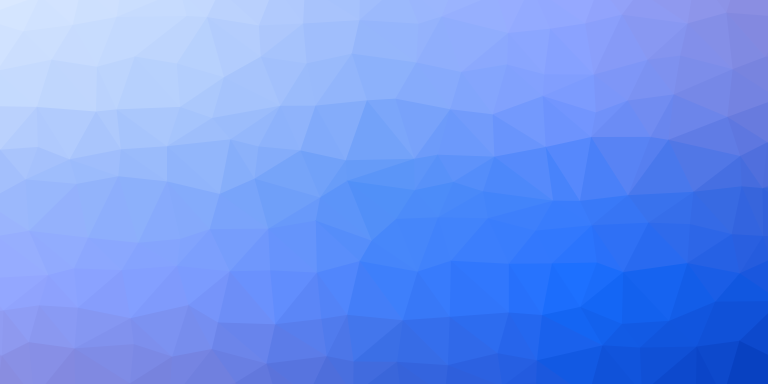
Reproduce this background procedurally as a WebGL 2 fragment shader.

```glsl
#version 300 es
precision highp float;
// Low-poly background: a jittered grid of points, each cell split into two
// triangles by the Delaunay rule. Every triangle is flat, coloured at its
// centroid by one blue ramp read along x and along y, then averaged.
uniform vec2 u_resolution;
out vec4 fragColor;

const vec2 CELL = vec2(0.120, 0.107);  // in canvas heights
const mat3 RGB_TO_XYZ = mat3(0.4125, 0.2127, 0.0193,
                             0.3576, 0.7152, 0.1192,
                             0.1804, 0.0722, 0.9503);

vec2 hash2(vec2 p) {
  vec3 q = fract(p.xyx * vec3(0.1031, 0.1030, 0.0973));
  q += dot(q, q.yzx + 33.33);
  return fract((q.xx + q.yz) * q.zy);
}

// Cube roots of XYZ: mixing here is the same as mixing in Lab
vec3 toPerceptual(vec3 rgb) {
  return pow(RGB_TO_XYZ * pow(rgb, vec3(2.2)), vec3(1.0 / 3.0));
}

vec3 toRgb(vec3 c) {
  vec3 linear = inverse(RGB_TO_XYZ) * (c * c * c);
  return pow(clamp(linear, 0.0, 1.0), vec3(1.0 / 2.2));
}

// Pale blue to deep blue in four equal steps
vec3 blueRamp(float t) {
  float s = 4.0 * clamp(t, 0.0, 1.0);
  vec3 c = toPerceptual(vec3(0.85, 0.91, 1.00));
  c = mix(c, toPerceptual(vec3(0.69, 0.80, 0.99)), clamp(s, 0.0, 1.0));
  c = mix(c, toPerceptual(vec3(0.32, 0.57, 0.97)), clamp(s - 1.0, 0.0, 1.0));
  c = mix(c, toPerceptual(vec3(0.08, 0.43, 1.00)), clamp(s - 2.0, 0.0, 1.0));
  return mix(c, toPerceptual(vec3(0.01, 0.24, 0.74)), clamp(s - 3.0, 0.0, 1.0));
}

vec2 gridPoint(vec2 id) {
  vec2 jitter = 0.64 * (hash2(id + 17.0) - 0.5);
  return (id + jitter - vec2(0.2, 0.26)) * CELL;
}

float cross2(vec2 a, vec2 b) {
  return a.x * b.y - a.y * b.x;
}

// Signed distance to the edge a-b, positive on its left
float edgeDistance(vec2 p, vec2 a, vec2 b) {
  return cross2(normalize(b - a), p - a);
}

// Adds one flat triangle, weighted by its coverage of the pixel
void addTriangle(vec2 p, vec2 a, vec2 b, vec2 c, inout vec4 sum) {
  float d = min(edgeDistance(p, a, b), min(edgeDistance(p, b, c), edgeDistance(p, c, a)));
  float coverage = clamp(d * u_resolution.y + 0.5, 0.0, 1.0);
  if (coverage > 0.0) {
    vec2 centre = (a + b + c) / 3.0;
    float across = centre.x * u_resolution.y / u_resolution.x;
    vec3 colour = toRgb(0.5 * (blueRamp(across) + blueRamp(1.0 - centre.y)));
    sum += coverage * vec4(colour, 1.0);
  }
}

void main() {
  vec2 p = gl_FragCoord.xy / u_resolution.y;
  vec2 home = floor(p / CELL + vec2(0.2, 0.26));
  vec4 sum = vec4(0.0);

  // Jittered corners may reach into neighbouring cells
  for (int y = -1; y <= 1; y++) {
    for (int x = -1; x <= 1; x++) {
      vec2 id = home + vec2(x, y);
      vec2 a = gridPoint(id);
      vec2 b = gridPoint(id + vec2(1, 0));
      vec2 c = gridPoint(id + vec2(1, 1));
      vec2 d = gridPoint(id + vec2(0, 1));

      // Split along b-d when the angles at a and c add up to less than 180
      float sinAngles = cross2(b - a, d - a) * dot(d - c, b - c)
                      + dot(b - a, d - a) * cross2(d - c, b - c);
      if (sinAngles > 0.0) {
        addTriangle(p, a, b, d, sum);
        addTriangle(p, b, c, d, sum);
      } else {
        addTriangle(p, a, b, c, sum);
        addTriangle(p, a, c, d, sum);
      }
    }
  }
  fragColor = vec4(sum.rgb / max(sum.a, 0.0001), 1.0);
}
```
